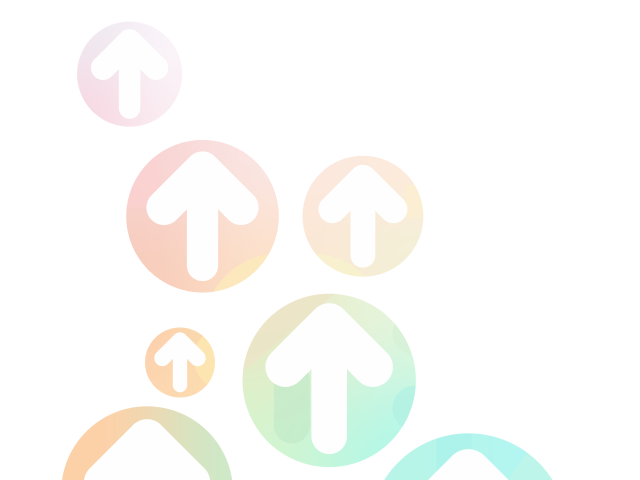
Reproduce this background procedurally as a Shadertoy shader.

```glsl
// Pastel discs with rounded upward arrows, rising over a white ground.

// Antialiased coverage of a distance given in units of a disc radius.
float cover(float d, float radius) {
    return clamp(0.5 - d * radius * iResolution.y, 0.0, 1.0);
}

float capsule(vec2 q, vec2 a, vec2 b, float width) {
    vec2 ab = b - a;
    float t = clamp(dot(q - a, ab) / dot(ab, ab), 0.0, 1.0);
    return length(q - a - ab * t) - width;
}

// Mirrored arms joined to a vertical stem.
float arrow(vec2 q, float tip) {
    float arms = capsule(vec2(abs(q.x), q.y), vec2(0.0, tip), vec2(0.505, tip - 0.505), 0.23);
    return min(arms, capsule(q, vec2(0.0, 0.5), vec2(0.0, -0.645), 0.205));
}

// Smooth blend of four corner colours across a disc.
vec3 blend(vec2 q, vec3 bottomLeft, vec3 bottomRight, vec3 topLeft, vec3 topRight) {
    vec2 t = smoothstep(-0.95, 0.95, q);
    return mix(mix(bottomLeft, bottomRight, t.x), mix(topLeft, topRight, t.x), t.y);
}

void tint(inout vec3 fill, float d, float radius, vec3 colour, float amount) {
    fill = mix(fill, colour, amount * cover(d, radius));
}

void stamp(inout vec3 col, vec2 q, float radius, vec3 fill, float tip) {
    fill = mix(fill, vec3(0.998), cover(arrow(q, tip), radius));
    col = mix(col, fill, cover(length(q) - 1.0, radius));
}

void mainImage(out vec4 fragColor, in vec2 fragCoord) {
    vec2 p = fragCoord / iResolution.y;
    vec3 col = vec3(1.0);
    vec3 yellow = vec3(0.99, 0.92, 0.73);

    // Lavender disc
    float r = 0.1094;
    vec2 q = (p - vec2(0.270, 0.8455)) / r;
    vec3 fill = blend(q, vec3(0.97, 0.85, 0.89), vec3(0.98, 0.93, 0.95),
                         vec3(0.94, 0.91, 0.94), vec3(0.98, 0.96, 0.98));
    stamp(col, q, r, fill, 0.625);

    // Coral disc with a pink facet and a yellow leaf
    r = 0.1589;
    q = (p - vec2(0.4219, 0.5495)) / r;
    fill = blend(q, vec3(0.97, 0.80, 0.73), vec3(0.99, 0.88, 0.78),
                    vec3(0.97, 0.83, 0.83), vec3(0.98, 0.90, 0.89));
    tint(fill, max(q.x + 0.58, 0.12 - q.y), r, vec3(0.99, 0.82, 0.82), 0.6);
    tint(fill, length(q - vec2(1.005, -1.48)) - 0.99, r, yellow, 0.8);
    stamp(col, q, r, fill, 0.62);

    // Peach disc with two pale leaves
    r = 0.1259;
    q = (p - vec2(0.7561, 0.5495)) / r;
    fill = blend(q, vec3(0.98, 0.91, 0.83), vec3(0.95, 0.94, 0.84),
                    vec3(0.99, 0.91, 0.87), vec3(0.99, 0.92, 0.86));
    tint(fill, length(q - vec2(-0.834, -1.8)) - 1.18, r, vec3(0.97, 0.95, 0.80), 0.8);
    tint(fill, max(0.70 - q.x, abs(q.y - 0.25) - 0.27), r, vec3(0.99, 0.94, 0.81), 0.6);
    stamp(col, q, r, fill, 0.62);

    // Small orange disc
    r = 0.0729;
    q = (p - vec2(0.375, 0.2448)) / r;
    fill = blend(q, vec3(0.99, 0.84, 0.69), vec3(0.99, 0.86, 0.69),
                    vec3(0.99, 0.82, 0.68), vec3(0.98, 0.85, 0.68));
    tint(fill, length(q - vec2(1.29, 0.12)) - 0.9, r, vec3(0.99, 0.91, 0.69), 0.8);
    stamp(col, q, r, fill, 0.63);

    // Large green disc with overlapping translucent shapes
    r = 0.1806;
    q = (p - vec2(0.6858, 0.2075)) / r;
    fill = blend(q, vec3(0.83, 0.96, 0.81), vec3(0.70, 0.97, 0.91),
                    vec3(0.92, 0.91, 0.77), vec3(0.90, 0.96, 0.86));
    tint(fill, 0.72 - dot(q, vec2(-0.647, 0.762)), r, vec3(0.93, 0.89, 0.78), 0.7);
    tint(fill, capsule(q, vec2(-0.43, 0.0), vec2(-0.43, -0.52), 0.207), r, vec3(0.75, 0.91, 0.78), 0.6);
    tint(fill, length(q - vec2(0.99, -0.32)) - 0.26, r, vec3(0.69, 0.94, 0.89), 0.7);
    tint(fill, length(q - vec2(0.98, 0.55)) - 0.25, r, vec3(0.83, 0.94, 0.83), 0.6);
    stamp(col, q, r, fill, 0.66);

    // Orange to sage disc cut by the lower edge
    r = 0.179;
    q = (p - vec2(0.3064, -0.0255)) / r;
    fill = mix(vec3(0.99, 0.82, 0.66), vec3(0.81, 0.91, 0.78), smoothstep(-0.6, 1.0, q.x));
    stamp(col, q, r, fill, 0.62);

    // Aqua disc with angular facets, cut by the lower edge
    r = 0.2066;
    q = (p - vec2(0.9757, -0.1094)) / r;
    fill = mix(vec3(0.72, 0.96, 0.91), vec3(0.70, 0.96, 0.94), smoothstep(-0.8, 0.6, q.x));
    tint(fill, abs(q.x + 0.145) - 0.175, r, vec3(0.67, 0.95, 0.92), 0.7);
    tint(fill, dot(vec2(0.61, 0.83) - q, vec2(0.82, -0.57)), r, vec3(0.76, 0.96, 0.91), 0.7);
    stamp(col, q, r, fill, 0.61);

    fragColor = vec4(col, 1.0);
}
```
